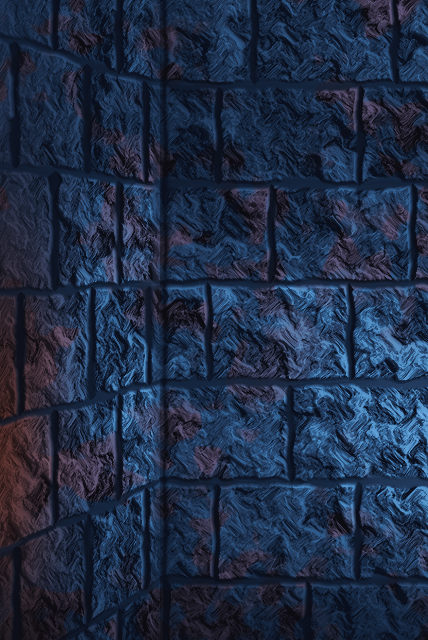
Write a WebGL 1 fragment shader that draws this texture.

```glsl
precision highp float;
uniform vec2 u_resolution;

#define CORNER 0.25      // where the two walls meet
#define HORIZON 0.61     // height at which left courses run level
#define FLARE 0.30       // growth of the left wall toward the viewer
#define COURSE 0.155     // course height
#define BASE 0.092       // height of the lowest joint
#define BLOCK_RIGHT 0.221
#define BLOCK_LEFT 0.078
#define JOINT 0.0035     // half width of a joint
#define BEVEL 0.008
#define CHIP_SCALE 21.0
#define RELIEF 0.034

const vec3 SHADOW = vec3(0.04, 0.06, 0.115);
const vec3 DEEP = vec3(0.08, 0.15, 0.25);
const vec3 MID = vec3(0.14, 0.24, 0.38);
const vec3 STEEL = vec3(0.18, 0.36, 0.55);
const vec3 BRIGHT = vec3(0.32, 0.57, 0.78);
const vec3 PLUM = vec3(0.25, 0.19, 0.26);
const vec3 RUST = vec3(0.36, 0.19, 0.17);

float hash(vec2 c) {
  vec3 q = fract(c.xyx * 0.1031);
  q += dot(q, q.yzx + 33.33);
  return fract((q.x + q.y) * q.z);
}

// Cellular noise: random cell heights blended by distance
float cells(vec2 p) {
  vec2 g = floor(p), f = p - g;
  float sum = 0.0, total = 0.0;
  for (int j = -1; j <= 1; j++)
    for (int i = -1; i <= 1; i++) {
      vec2 c = vec2(float(i), float(j)), id = g + c;
      vec2 d = c + vec2(hash(id), hash(id + 57.0)) - f;
      float w = exp(-10.0 * dot(d, d));
      sum += w * hash(id + 113.0);
      total += w;
    }
  return sum / total;
}

// Hewn stone: warped layers of cells, foreshortened on the left wall
float stone(vec2 p) {
  p.x = CORNER + (p.x - CORNER) * (p.x < CORNER ? 1.5 : 1.0);
  p += 0.006 * sin(p.yx * vec2(67.0, 83.0)) + 0.003 * sin(p.yx * vec2(171.0, 149.0) + 2.0);
  p = p * CHIP_SCALE + 40.0;
  float h = 0.0, amp = 0.5;
  for (int k = 0; k < 5; k++) {
    h += amp * cells(p);
    p = mat2(1.6, 1.2, -1.2, 1.6) * p + 71.0;
    amp *= 0.5;
  }
  return h;
}

// Distances to the upright and level joints, then block column and row
vec4 masonry(vec2 p) {
  bool left = p.x < CORNER;
  float s = 1.0 + FLARE * max(0.0, 1.0 - p.x / CORNER);
  float v = (HORIZON + (p.y - HORIZON) / s - BASE) / COURSE + 1.0;
  v += 0.012 * sin(p.x * 37.0 + p.y * 9.0) + 0.007 * sin(p.x * 113.0);
  float row = floor(v), odd = mod(row, 2.0);
  float u = left ? ((CORNER - p.x) / s - mix(0.06, 0.02, odd)) / BLOCK_LEFT
                 : (p.x - mix(0.483 - 0.0143 * row, 0.335, odd)) / BLOCK_RIGHT;
  u += 0.08 * (hash(vec2(row, 9.0)) - 0.5) + 0.008 * sin(p.y * 71.0);
  vec2 size = vec2(left ? BLOCK_LEFT * s : BLOCK_RIGHT, COURSE * s);
  vec2 edge = (0.5 - abs(fract(vec2(u, v)) - 0.5)) * size;
  return vec4(edge, floor(u) + (left ? 30.0 : 60.0), row + 5.0);
}

// Surface height in x, block coverage in y
vec2 surface(vec2 p) {
  float h = stone(p);
  vec4 m = masonry(p);
  float e = min(m.x, m.y * 0.85) + 0.006 * (h - 0.48);
  float cover = smoothstep(JOINT - 0.002, JOINT + BEVEL * 0.6, e);
  return vec2(mix(0.25, h, cover), cover);
}

float glow(vec2 p, vec2 center, vec2 radius) {
  vec2 d = (p - center) / radius;
  return exp(-dot(d, d));
}

vec3 blueRamp(float t) {
  vec3 c = mix(SHADOW, DEEP, smoothstep(0.02, 0.24, t));
  c = mix(c, MID, smoothstep(0.22, 0.46, t));
  c = mix(c, STEEL, smoothstep(0.44, 0.7, t));
  return mix(c, BRIGHT, smoothstep(0.65, 1.05, t)) + 0.15 * max(t - 1.05, 0.0);
}

void main() {
  vec2 p = gl_FragCoord.xy / u_resolution.y;
  vec2 step2 = vec2(0.002, 0.0);
  vec2 here = surface(p);
  vec2 grad = vec2(surface(p + step2.xy).x, surface(p + step2.yx).x) - here.x;
  float slope = clamp(-dot(grad, vec2(0.75, 0.6)) / step2.x * RELIEF, -0.9, 1.0);
  float focus = mix(0.45, 1.0, smoothstep(0.0, 0.16, p.x));
  vec4 m = masonry(p);

  // Pools of light, dimmed beside the corner
  float light = 0.36 + 0.75 * glow(p, vec2(0.67, 0.32), vec2(0.15, 0.17))
    + 0.24 * glow(p, vec2(0.48, 0.48), vec2(0.22, 0.22))
    + 0.28 * glow(p, vec2(0.19, 0.42), vec2(0.1, 0.27))
    + 0.14 * glow(p, vec2(0.55, 0.92), vec2(0.16, 0.2));
  light *= 0.86 + 0.28 * hash(m.zw);
  light *= 1.0 - 0.3 * step(CORNER, p.x) * exp((CORNER - p.x) / 0.06);
  light *= mix(0.6, 1.0, smoothstep(-0.02, 0.13, p.y));

  // Relief and recessed joints
  float tone = light * (0.68 + focus * (0.62 * slope + 1.1 * (here.x - 0.48)));
  float recess = m.x < m.y ? 0.2 : 0.42;
  tone = mix(light * (recess + 0.15 * slope), tone, here.y);

  // Mortar strip and dark seam at the corner
  float bend = p.x - CORNER - 0.0015 * sin(p.y * 43.0);
  float strip = smoothstep(-0.015, -0.008, bend) * (1.0 - smoothstep(0.0, 0.006, bend));
  tone = mix(tone, light * (0.62 + 0.25 * slope), 0.7 * strip);
  tone *= 1.0 - 0.75 * glow(vec2(bend, 0.0), vec2(0.008, 0.0), vec2(0.005, 1.0));

  // Plum stains everywhere, rust toward the left edge
  float patches = cells(p * 13.0 + 20.0) * 0.6 + cells(p * 37.0 + 90.0) * 0.4;
  float warm = (1.0 - smoothstep(0.0, 0.17, p.x)) * glow(p, vec2(0.0, 0.3), vec2(0.4, 0.38));
  float stain = 0.75 * smoothstep(0.47, 0.68, patches) * (1.0 - smoothstep(0.5, 0.9, light));
  stain = max(stain, 0.95 * warm) * mix(0.4, 1.0, here.y);
  vec3 earth = mix(PLUM, RUST, warm) * clamp(tone * 2.6, 0.2, 1.7);
  gl_FragColor = vec4(mix(blueRamp(tone), earth, stain), 1.0);
}
```
